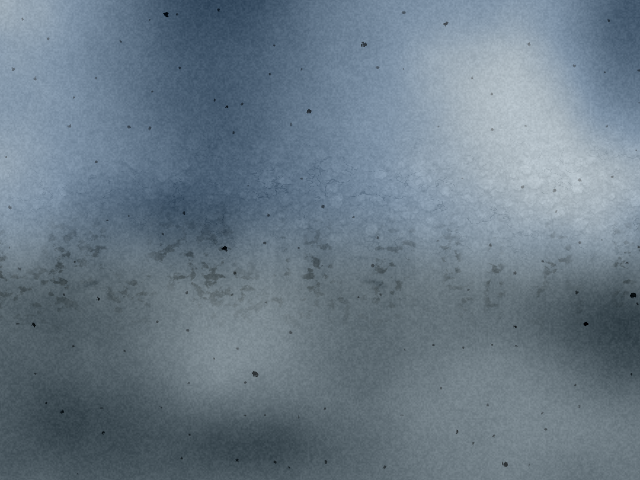
Reproduce this texture procedurally as a Shadertoy shader.

```glsl
// Weathered blue-grey metal sheet: soft cloudy reflections, a flaking band, stains, specks and grain.
#define BASE_LIGHT 0.435
#define SKY_LIFT 0.135
#define GRAIN_SCALE 330.0
#define GRAIN_AMOUNT 0.085
#define FLAKE_AMOUNT 0.045
#define CRACK_AMOUNT 0.075
#define STAIN_AMOUNT 0.12
#define SPECK_AMOUNT 0.30
#define LOWER_TINT vec3(-0.052, 0.0, 0.030)
#define UPPER_TINT vec3(-0.080, 0.0, 0.080)
#define BRIGHT_TINT vec3(-0.048, 0.0, 0.032)

float hash(vec2 p) {
    vec3 q = fract(vec3(p.xyx) * 0.1031);
    q += dot(q, q.yzx + 33.33);
    return fract((q.x + q.y) * q.z);
}

vec2 hash2(vec2 p) {
    return vec2(hash(p + 17.3), hash(p + 61.7));
}

float noise(vec2 p) {
    vec2 cell = floor(p), f = fract(p);
    f = f * f * (3.0 - 2.0 * f);
    return mix(mix(hash(cell), hash(cell + vec2(1, 0)), f.x),
               mix(hash(cell + vec2(0, 1)), hash(cell + vec2(1, 1)), f.x), f.y);
}

float fbm(vec2 p) {
    float sum = 0.0, weight = 0.5;
    for (int i = 0; i < 4; i++) {
        sum += weight * noise(p);
        p = mat2(1.6, 1.2, -1.2, 1.6) * p + 7.1;
        weight *= 0.5;
    }
    return sum / 0.9375;
}

// Soft elliptical patch of light or shade
float glow(vec2 p, vec2 center, vec2 radius) {
    vec2 d = (p - center) / radius;
    return exp(-dot(d, d));
}

// Blurred reflections over the whole sheet
float reflections(vec2 p) {
    float light = BASE_LIGHT + SKY_LIFT * smoothstep(0.32, 0.72, p.y);
    // Upper dark column
    light -= 0.22 * glow(p, vec2(0.43, 0.84), vec2(0.23, 0.42));
    light -= 0.13 * glow(p, vec2(0.47, 1.06), vec2(0.30, 0.14));
    light -= 0.06 * glow(p, vec2(0.40, 0.56), vec2(0.24, 0.07));
    // Bright left and right sides
    light += 0.08 * glow(p, vec2(0.00, 0.60), vec2(0.22, 0.18));
    light += 0.12 * glow(p, vec2(0.03, 1.02), vec2(0.18, 0.15));
    light += 0.16 * glow(p, vec2(1.08, 0.79), vec2(0.20, 0.15));
    light += 0.15 * glow(p, vec2(1.24, 0.61), vec2(0.22, 0.12));
    light += 0.06 * glow(p, vec2(1.02, 0.51), vec2(0.28, 0.12));
    light -= 0.22 * glow(p, vec2(1.34, 0.94), vec2(0.14, 0.18));
    // Lower pale disc and the shade around it
    light += 0.16 * glow(p, vec2(0.48, 0.31), vec2(0.23, 0.20));
    light -= 0.15 * glow(p, vec2(0.56, 0.07), vec2(0.20, 0.09));
    light -= 0.16 * glow(p, vec2(0.18, 0.12), vec2(0.30, 0.14));
    light -= 0.07 * glow(p, vec2(0.10, 0.36), vec2(0.20, 0.11));
    light -= 0.06 * glow(p, vec2(0.76, 0.28), vec2(0.13, 0.18));
    light -= 0.20 * glow(p, vec2(1.32, 0.33), vec2(0.18, 0.12));
    light += 0.08 * glow(p, vec2(1.05, 0.15), vec2(0.27, 0.15));
    return light;
}

// Ragged pale chips with a shaded lower rim
float flakes(vec2 p, float scale) {
    vec2 g = p * scale, home = floor(g);
    float ragged = (fbm(g * 2.5) - 0.5) * 0.5, shade = 0.0;
    for (int j = -1; j <= 1; j++)
    for (int i = -1; i <= 1; i++) {
        vec2 cell = home + vec2(i, j);
        vec2 d = g - cell - hash2(cell);
        float edge = length(d) - mix(0.12, 0.55, hash(cell)) + ragged;
        float rim = exp(-edge * edge * 130.0) * smoothstep(0.15, -0.4, d.y);
        shade = mix(shade, hash(cell + 5.0), smoothstep(0.10, -0.10, edge)) - 0.8 * rim;
    }
    return shade;
}

// Sparse dark dots, one candidate per cell
float specks(vec2 p, float scale, float chance, float size) {
    vec2 g = p * scale, cell = floor(g);
    vec2 d = (fract(g) - mix(vec2(0.2), vec2(0.8), hash2(cell))) / scale;
    float radius = size * mix(0.4, 1.0, hash(cell + 9.0));
    float edge = length(d) - radius + (noise(p * 320.0) - 0.5) * size;
    float soft = max(0.0013, 0.8 / iResolution.y);
    return smoothstep(soft, -soft, edge) * step(hash(cell + 3.0), chance);
}

void mainImage(out vec4 fragColor, in vec2 fragCoord) {
    vec2 p = fragCoord / iResolution.y;
    vec2 warp = vec2(fbm(p * 4.0), fbm(p * 4.0 + 31.0)) - 0.5;
    float light = reflections(p + 0.09 * warp) + 0.06 * (fbm(p * 9.0) - 0.5);

    // Tint follows height and brightness
    vec3 tint = mix(LOWER_TINT, UPPER_TINT, smoothstep(0.38, 0.62, p.y));
    tint = mix(tint, BRIGHT_TINT, smoothstep(0.55, 0.74, light));

    // Flaking band and its thin cracks
    float band = glow(p, vec2(p.x, 0.59), vec2(1.0, 0.12)) * mix(0.55, 1.0, smoothstep(0.2, 0.8, p.x));
    light += FLAKE_AMOUNT * band * (flakes(p, 32.0) + 0.7 * flakes(p + 3.0, 68.0) - 0.25);
    float ridge = abs(fbm(p * vec2(20.0, 38.0)) - 0.5);
    float crack = smoothstep(0.022, 0.0, ridge) * smoothstep(0.45, 0.65, noise(p * 24.0));
    light -= CRACK_AMOUNT * band * crack;

    // Broken stains hanging in vertical streaks below the band
    float stainBand = glow(p, vec2(p.x, 0.44), vec2(1.0, 0.085));
    float streak = smoothstep(0.3, 0.75, noise(p * vec2(34.0, 6.0)));
    float stain = smoothstep(0.52, 0.72, fbm(p * vec2(65.0, 85.0))) * streak * stainBand;
    light -= STAIN_AMOUNT * stain + 0.025 * streak * stainBand;

    // Two mirrored smears
    vec2 smear = vec2(abs(p.x - 0.486) - 0.295, p.y - 0.41);
    smear.y += 0.35 * smear.x + 0.006 * (noise(p * 90.0) - 0.5);
    light -= 0.07 * glow(smear, vec2(0.0), vec2(0.026, 0.007));

    // Specks and fine grain
    float dirt = max(specks(p, 7.0, 0.30, 0.0055), 0.65 * specks(p + 4.0, 17.0, 0.28, 0.0032));
    light -= SPECK_AMOUNT * dirt;
    float grain = 0.65 * noise(p * GRAIN_SCALE) + 0.35 * noise(p * GRAIN_SCALE * 0.5 + 11.0) - 0.5;
    light += GRAIN_AMOUNT * grain;

    vec3 color = light + tint * (1.0 - 0.6 * dirt) + vec3(0.012, 0.0, -0.015) * stain;
    fragColor = vec4(clamp(color, 0.0, 1.0), 1.0);
}
```
